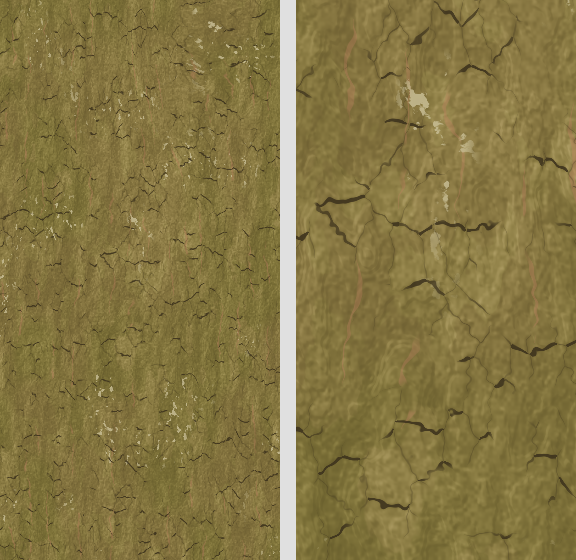
Left: the whole. Right: its middle third, enlarged.
Reproduce this texture procedurally as a Shadertoy shader.

```glsl
// Mossy olive tree bark: upright flaky plates, dark cross cracks, tan streaks and pale flecks.

const vec3 MOSS = vec3(0.506, 0.450, 0.237);       // middle tone
const vec3 TONE_STEP = vec3(0.064, 0.060, 0.044);  // colour change per unit of tone
const vec3 GREEN_SHIFT = vec3(-0.018, 0.002, -0.018);
const vec3 CRACK = vec3(0.23, 0.19, 0.11);
const vec3 STREAK = vec3(0.61, 0.47, 0.30);
const vec3 FLECK = vec3(0.78, 0.74, 0.58);
const vec2 PLATE_SCALE = vec2(30.0, 17.0);         // plates per canvas width
const vec2 FLAKE_SCALE = vec2(30.0, 9.5);
const vec2 STREAK_GRID = vec2(16.0, 3.4);
const float CRACK_WIDTH = 0.0018;
const float STREAK_WIDTH = 0.0032;
const float LAYERS = 9.0;                          // flaky steps in the relief
const float RELIEF = 9.5;
const float GRAIN = 1.25;

vec2 hash2(vec2 p) {
    vec3 q = fract(p.xyx * vec3(0.1031, 0.1030, 0.0973));
    q += dot(q, q.yzx + 33.33);
    return fract((q.xx + q.yz) * q.zy);
}

float noise(vec2 p) {
    vec2 i = floor(p), f = fract(p);
    f = f * f * (3.0 - 2.0 * f);
    return mix(mix(hash2(i).x, hash2(i + vec2(1, 0)).x, f.x),
               mix(hash2(i + vec2(0, 1)).x, hash2(i + vec2(1, 1)).x, f.x), f.y);
}

float fbm(vec2 p) {
    float sum = 0.0, amp = 0.516;
    for (int i = 0; i < 5; i++) {
        sum += amp * noise(p);
        p = p * vec2(1.8, 2.3) + 17.3;
        amp *= 0.5;
    }
    return sum;
}

// Flaky height: terraces with steep ragged rims
float relief(vec2 p) {
    float h = fbm(p * FLAKE_SCALE), layer = h * LAYERS;
    float terrace = (floor(layer) + smoothstep(0.3, 0.7, fract(layer))) / LAYERS;
    return mix(h, terrace, 0.65);
}

// Bends the upright grain; it leans strongly near the upper middle.
vec2 bendGrain(vec2 p) {
    float lean = exp(-pow((p.x - 0.62) / 0.17, 2.0)) * smoothstep(1.2, 2.0, p.y);
    float sway = 0.06 * (noise(p * vec2(3.0, 1.6)) - 0.5) + 0.018 * (noise(p * vec2(14.0, 9.0)) - 0.5);
    return p + vec2(0.13 * lean + sway, 0.035 * (noise(p * vec2(22.0, 8.0) + 5.0) - 0.5));
}

// Distance to the nearest plate border (x) and how level that border is (y).
vec2 plateBorder(vec2 p) {
    vec2 q = p * PLATE_SCALE, cell = floor(q), nearest = vec2(9.0);
    for (int k = 0; k < 9; k++) {
        vec2 c = cell + vec2(k % 3 - 1, k / 3 - 1);
        vec2 r = c + hash2(c) - q;
        if (dot(r, r) < dot(nearest, nearest)) nearest = r;
    }
    vec2 border = vec2(9.0, 0.0);
    for (int k = 0; k < 25; k++) {
        vec2 c = cell + vec2(k % 5 - 2, k / 5 - 2);
        vec2 r = c + hash2(c) - q, side = r - nearest;
        if (dot(side, side) < 1e-4) continue;
        vec2 normal = normalize(side) * PLATE_SCALE;
        float d = dot(0.5 * (r + nearest), normalize(side)) / length(normal);
        if (d < border.x) border = vec2(d, abs(normalize(normal).y));
    }
    return border;
}

// Tapered upright streaks, at most one in each grid cell.
float streaks(vec2 p, float px) {
    vec2 q = p * STREAK_GRID;
    q.y += 7.0 * hash2(vec2(floor(q.x), 3.0)).x;
    vec2 id = floor(q), f = fract(q), rnd = hash2(id + 41.0);
    float wander = 0.22 * (noise(vec2(id.x * 9.0, p.y * 26.0)) - 0.5) + 0.08 * (noise(vec2(id.x * 5.0, p.y * 90.0)) - 0.5);
    float across = abs(f.x - mix(0.3, 0.7, rnd.x) - wander) / STREAK_GRID.x;
    float reach = mix(0.2, 0.49, hash2(id + 77.0).x);
    float taper = 1.0 - smoothstep(0.5, 1.0, abs(f.y - 0.5) / reach);
    float width = STREAK_WIDTH * taper * (0.1 + 1.1 * noise(p * vec2(40.0, 60.0)));
    float broken = smoothstep(0.22, 0.38, noise(p * vec2(40.0, 34.0) + 8.0));
    return step(0.4, rnd.y) * broken * step(0.01, taper) * (1.0 - smoothstep(width - px * 0.4, width + px * 0.6, across));
}

void mainImage(out vec4 fragColor, in vec2 fragCoord) {
    vec2 p = fragCoord / iResolution.x;
    float px = 1.0 / iResolution.x;
    vec2 g = bendGrain(p);

    // Flaky relief, lit from the upper left
    float height = relief(g);
    float lit = height - relief(g + vec2(-0.0025, 0.0035));
    float grain = noise(p * vec2(230.0, 190.0)) - 0.5;
    float bare = exp(-pow((p.x - 0.58) / 0.18, 2.0)) * smoothstep(0.4, 1.1, p.y) * (1.0 - smoothstep(1.6, 2.0, p.y));
    float patches = noise(g * vec2(9.0, 4.0) + 31.0) - 0.5;
    float tone = 1.9 * (height - 0.5) + RELIEF * lit + GRAIN * grain + 0.35 * patches + 0.4 * bare - 0.08;

    // Raised bare flakes between the moss
    float flake = smoothstep(0.58, 0.63, fbm(g * vec2(24.0, 9.0) + 60.0));
    tone += flake * (0.45 + 0.3 * bare);

    // Plate borders: soft grooves, with sharp cracks where they run level
    vec2 ragged = vec2(noise(p * 110.0), noise(p * 110.0 + 50.0)) - 0.5;
    vec2 border = plateBorder(g + 0.008 * ragged);
    float open = smoothstep(0.45, 0.62, noise(p * vec2(24.0, 21.0) + 12.0));
    tone -= (0.3 + 0.5 * open) * (1.0 - smoothstep(0.0, 0.005, border.x));
    float level = mix(0.3, 1.0, smoothstep(0.5, 0.85, border.y));
    float crackWidth = CRACK_WIDTH * open * level;
    float crack = open * level * (1.0 - smoothstep(crackWidth - px * 0.4, crackWidth + px * 0.5, border.x));

    // Colour layers, with the deepest shade softened
    tone = tone < 0.0 ? tone / (1.0 - 0.35 * tone) : tone;
    float green = smoothstep(0.3, 0.7, noise(g * vec2(7.0, 4.0) + 90.0)) * (1.0 - 0.7 * bare);
    vec3 color = MOSS + TONE_STEP * tone + vec3(0.0, 0.0, 0.005) * tone * tone;
    color += GREEN_SHIFT * (green - 0.4) * (1.0 - flake);
    color = mix(color, STREAK + 0.6 * TONE_STEP * tone, 0.8 * streaks(g, px));
    float cluster = smoothstep(0.62, 0.8, noise(p * vec2(8.0, 5.0) + 23.0));
    float fleck = cluster * smoothstep(0.68, 0.74, fbm(g * vec2(85.0, 50.0) + 11.0));
    color = mix(color, FLECK, 0.85 * fleck);
    color = mix(color, CRACK, 0.85 * crack);
    fragColor = vec4(clamp(color, 0.0, 1.0), 1.0);
}
```
